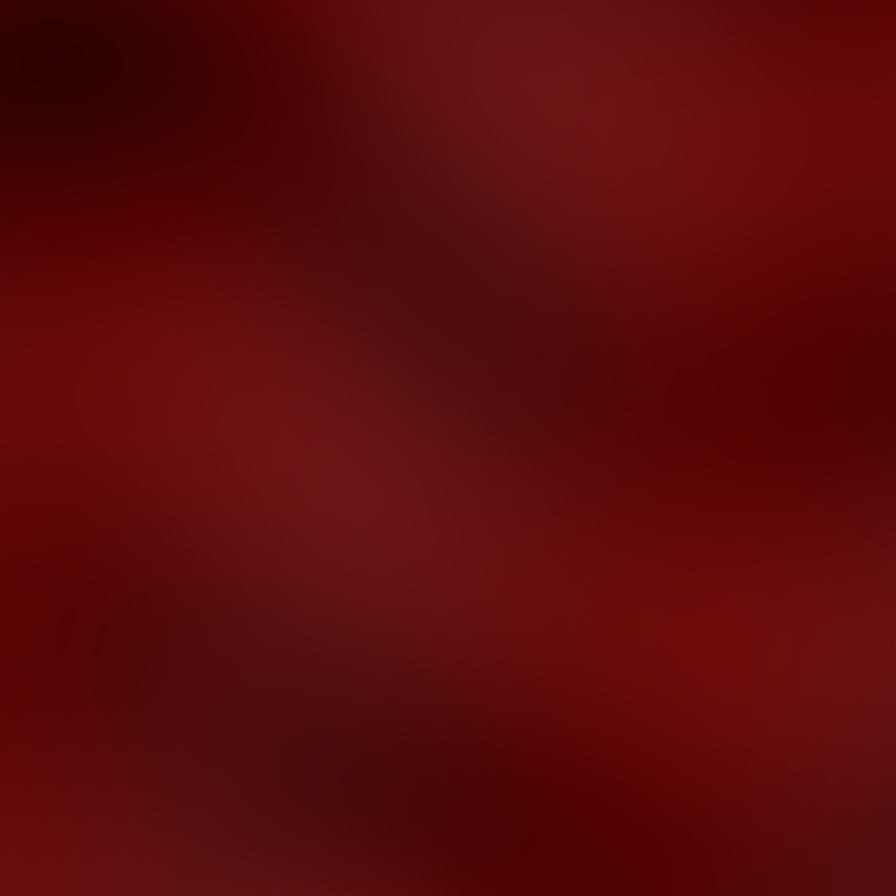
This background is drawn by a three.js fragment shader. Its source:

```glsl
// Soft, blurred folds of deep red with one shadowed corner.
varying vec2 vUv;

const float TAU = 6.2831853;

// Cosine wave along a direction, with its crest through the given offset.
float wave(vec2 p, vec2 direction, float offset, float period) {
  return cos(TAU * (dot(p, direction) - offset) / period);
}

// Bends the folds up and down across the canvas.
vec2 bend(vec2 p, float amount, float shift) {
  return p + vec2(0.0, amount * sin(TAU * (p.x - shift)));
}

// Soft oval falloff, 1 at the centre.
float softOval(vec2 p, vec2 centre, vec2 radius) {
  vec2 d = (p - centre) / radius;
  return exp(-dot(d, d));
}

// Red strength: broad folds, a finer cross swell, the corner shadow,
// a hollow near the bottom and a glow at the left edge.
float redLevel(vec2 p) {
  float folds = wave(bend(p, 0.06, 0.45), vec2(0.28, 1.0), 0.55, 0.56);
  float swell = wave(p, vec2(1.0, 0.2), 0.374, 0.51);
  float shadow = softOval(p, vec2(0.09, 0.97), vec2(0.25, 0.17));
  float hollow = softOval(p, vec2(0.33, 0.07), vec2(0.18, 0.14));
  float glow = softOval(p, vec2(0.0, 0.3), vec2(0.14, 0.16));
  return 0.37 + 0.046 * folds + 0.013 * swell - 0.17 * shadow
       - 0.07 * hollow + 0.035 * glow;
}

// Deep red, greyed by the muting amount from -1 to 1.
vec3 tintRed(float red, float muting) {
  float grey = 0.043 + 0.32 * (red - 0.36) + 0.022 * muting;
  return vec3(red, max(grey, 0.006), max(grey + 0.002 * muting, 0.008));
}

void main() {
  float muting = wave(vUv, vec2(1.0, -0.33), 0.27, 0.8);
  gl_FragColor = vec4(tintRed(redLevel(vUv), muting), 1.0);
}
```
